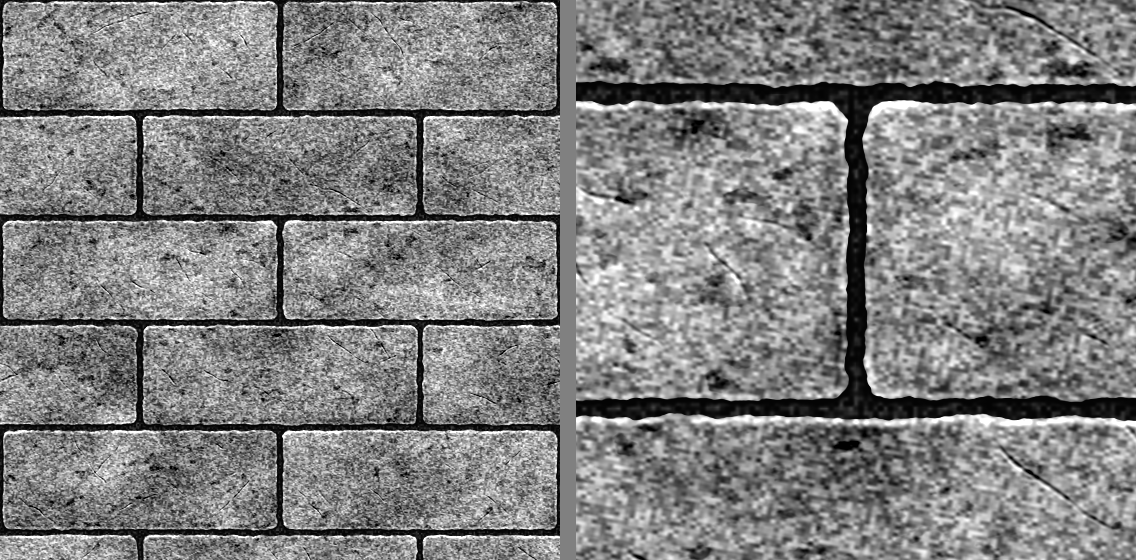
Left: the whole. Right: its middle third, enlarged.
A WebGL 2 fragment shader for this texture:

```glsl
#version 300 es
precision highp float;
// Weathered grey stone bricks in running bond, with dark joints, grain and scratches.

#define COLUMNS 2.0
#define FIRST_JOINT 0.2018
#define ROW_PITCH 0.1872
#define JOINT_HALF 0.0054
#define CORNER 0.013
#define EDGE_WEAR 0.0058
#define GRAIN 0.74
#define MOTTLE 0.50
#define STONE_TONE 0.575
#define MORTAR_TONE 0.15
#define SCRATCHES 8

uniform vec2 u_resolution;
out vec4 outColor;

float hash(vec2 p) {
    vec3 q = fract(p.xyx * 0.1031);
    q += dot(q, q.yzx + 33.33);
    return fract((q.x + q.y) * q.z);
}

float noise(vec2 p) {
    vec2 cell = floor(p), f = fract(p);
    f = f * f * (3.0 - 2.0 * f);
    float low = mix(hash(cell), hash(cell + vec2(1, 0)), f.x);
    float high = mix(hash(cell + vec2(0, 1)), hash(cell + vec2(1, 1)), f.x);
    return mix(low, high, f.y);
}

float fbm(vec2 p) {
    float sum = 0.0, weight = 0.5;
    for (int i = 0; i < 4; i++) {
        sum += weight * noise(p);
        p = mat2(1.6, 1.2, -1.2, 1.6) * p + 17.3;
        weight *= 0.5;
    }
    return sum / 0.9375;
}

float roundedBox(vec2 p, vec2 halfSize, float radius) {
    vec2 q = abs(p) - halfSize + radius;
    return length(max(q, 0.0)) + min(max(q.x, q.y), 0.0) - radius;
}

// Curved, broken grooves: a dark line with a lit lip beside it
float scratches(vec2 p, vec2 id) {
    float shade = 0.0;
    float wobble = (noise(p * 65.0 + id * 19.0) - 0.5) * 0.005;
    float breaks = smoothstep(0.15, 0.6, noise(p * 85.0 + id * 7.0));
    for (int i = 0; i < SCRATCHES; i++) {
        vec2 seed = id * 13.7 + vec2(float(i) * 5.3, float(i) * 9.1) + 2.0;
        vec2 center = (vec2(hash(seed), hash(seed + 31.0)) - 0.5) * vec2(0.42, 0.13);
        float angle = mix(-1.0, -0.35, hash(seed + 47.0));
        if (hash(seed + 59.0) > 0.7) angle = -angle;
        float reach = mix(0.018, 0.075, pow(hash(seed + 71.0), 1.6));
        vec2 dir = vec2(cos(angle), sin(angle));
        vec2 r = p - center;
        float along = dot(r, dir);
        float across = dot(r, vec2(-dir.y, dir.x)) + wobble
            + (hash(seed + 83.0) - 0.5) * 5.0 * along * along;
        float fade = smoothstep(reach, reach * 0.5, abs(along)) * breaks;
        float groove = exp(-pow(across / 0.0012, 2.0));
        float lip = exp(-pow((across + 0.0023) / 0.0012, 2.0));
        shade += fade * mix(0.4, 1.0, hash(seed + 97.0)) * (0.27 * lip - 0.48 * groove);
    }
    return shade;
}

void main() {
    vec2 uv = gl_FragCoord.xy / u_resolution;
    float pixel = 1.0 / min(u_resolution.x, u_resolution.y);

    // Courses counted from the top; the first is slightly taller
    float down = 1.0 - uv.y - FIRST_JOINT;
    float row = max(floor(down / ROW_PITCH) + 1.0, 0.0);
    float height = row < 0.5 ? FIRST_JOINT + 0.002 : ROW_PITCH;
    float middle = row < 0.5 ? -0.5 * height : (row - 0.5) * ROW_PITCH;
    float odd = mod(row, 2.0);
    float x = uv.x * COLUMNS + 0.5 * odd;
    vec2 id = vec2(mod(floor(x), COLUMNS), row);
    vec2 size = vec2(1.0 / COLUMNS, height);
    vec2 local = vec2((fract(x) - 0.5) * size.x, middle - down);

    // Chipped outline
    float dist = roundedBox(local, 0.5 * size - JOINT_HALF, CORNER);
    dist += (fbm(uv * 62.0 + id * 23.0) - 0.5) * EDGE_WEAR;
    dist += (noise(uv * 190.0) - 0.5) * 0.0015;
    float stoneMask = smoothstep(0.7 * pixel, -0.7 * pixel, dist);

    // Stone face: broad stains, fine grain, pits and scratches
    float grain = 0.68 * (noise(mat2(320.0, 75.0, -65.0, 430.0) * uv) - 0.5)
        + 0.42 * (noise(uv * vec2(170.0, 260.0) + 40.0) - 0.5);
    float stain = fbm(uv * vec2(10.0, 13.0) + id * 11.0) - 0.5;
    float blotch = fbm(uv * vec2(32.0, 46.0) + 70.0) - 0.5;
    float pits = smoothstep(0.66, 0.8, fbm(uv * vec2(55.0, 80.0) + id * 3.0));
    float stone = STONE_TONE - 0.045 * odd + 0.05 * (hash(id + 5.0) - 0.5);
    stone += MOTTLE * stain + 0.24 * blotch + GRAIN * grain - 0.3 * pits;
    stone += scratches(local, id);

    // Rim light, strongest along the upper edge
    float upper = smoothstep(0.5 * height - 0.022, 0.5 * height - 0.008, local.y);
    float rim = exp(-pow((dist + 0.002) / 0.0025, 2.0));
    float chips = smoothstep(0.2, 0.7, noise(uv * 48.0 + 9.0));
    stone += rim * mix(0.13, 0.22 + 0.28 * chips, upper);
    stone -= 0.12 * smoothstep(-0.014, -0.003, dist) * (1.0 - upper) * (1.0 - rim);

    // Recessed joint: black under overhanging stone, speckled where open
    float open = max(smoothstep(0.001, 0.0062, dist), 0.85 * upper);
    float speckle = noise(uv * 340.0 + 90.0);
    float mortar = 0.015 + MORTAR_TONE * open * speckle * speckle * 1.7;

    outColor = vec4(vec3(clamp(mix(mortar, stone, stoneMask), 0.0, 1.0)), 1.0);
}
```
